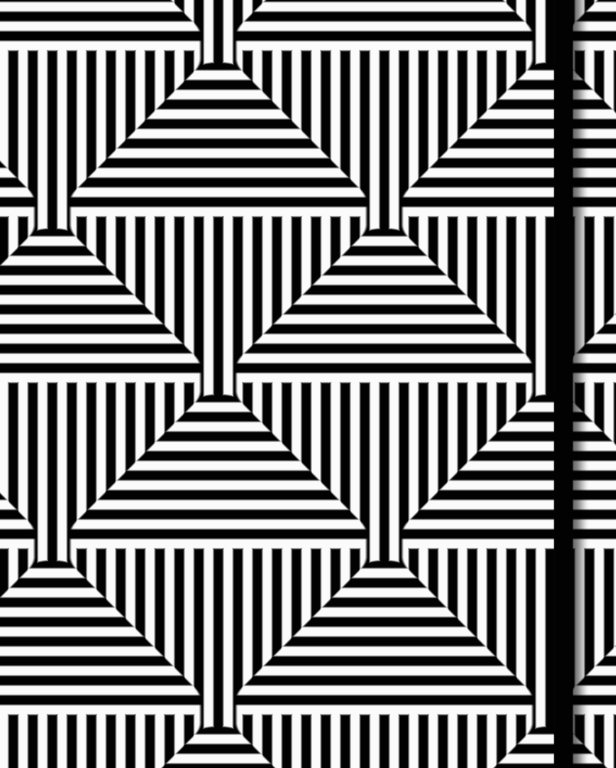
Write a Shadertoy shader that draws this pattern.

```glsl
// Staggered rows of triangles with level stripes, set among upright stripes,
// joined by narrow stems; a dark vertical strap casts a soft shadow at right.
// Space is folded around the nearest stem and measured in stripe pitches.

#define PITCH 0.02543              // stripe period, in canvas heights
#define ROW 8.5                    // row height, in pitches
#define ORIGIN vec2(0.2843, 0.5017) // centre of one stem, in canvas heights
#define WAIST 0.92                 // half width of a stem, in pitches
#define FLARE 0.35                 // rounding where a stem widens
#define SOFT 0.075                 // half width of an ink edge, in pitches
#define STRAP vec2(0.7214, 0.7461) // left and right side of the strap
#define SHADOW 0.022               // reach of the strap shadow
#define PAPER vec3(0.985)
#define INK vec3(0.008)

// Signed distance to half-width stripes centred on t = 0.5; positive is ink
float stripe(float t) {
    return 0.25 - abs(fract(t) - 0.5);
}

float smoothMax(float a, float b, float k) {
    float h = max(k - abs(a - b), 0.0) / k;
    return max(a, b) + 0.25 * k * h * h;
}

float coverage(float dist, float edge) {
    return smoothstep(-edge, edge, dist);
}

float inkAt(vec2 p, float edge) {
    // Fold to the nearest row line, shifting every other row by half a period
    float row = floor(p.y / ROW + 0.5);
    float v = p.y - row * ROW;
    float x = p.x - row * ROW;
    float d = abs(mod(x + ROW, 2.0 * ROW) - ROW);

    // Hourglass outline: diagonals blended into the stem
    float outline = smoothMax(abs(v - 0.17), WAIST, FLARE);

    // Inside: upright stripes end on a domed cap, level stripes follow below
    float capTop = -0.6 - 0.15 * d * d;
    float inner = v > -0.85 ? max(stripe(d + 0.5), capTop - v)
                            : stripe(v + 0.25);

    // Outside: level stripes above the row line, upright ones below it
    float outer = v > 0.25 ? stripe(v + 0.75) : min(stripe(d), -v);

    float inside = coverage(0.75 * (outline - d), edge);
    return mix(coverage(outer, edge), coverage(inner, edge), inside);
}

void mainImage(out vec4 fragColor, in vec2 fragCoord) {
    vec2 uv = fragCoord / iResolution.y;
    float pixel = 1.0 / iResolution.y;
    float edge = max(SOFT, 0.7 * pixel / PITCH);

    vec3 color = mix(PAPER, INK, inkAt((uv - ORIGIN) / PITCH, edge));

    // Shadow to the right of the strap, then the strap itself
    color *= mix(0.45, 1.0, smoothstep(0.0, SHADOW, uv.x - STRAP.y)
                            + step(uv.x, STRAP.x));
    float strap = min(uv.x - STRAP.x, STRAP.y - uv.x);
    color = mix(color, INK, coverage(strap, max(0.0015, 0.7 * pixel)));

    fragColor = vec4(color, 1.0);
}
```
